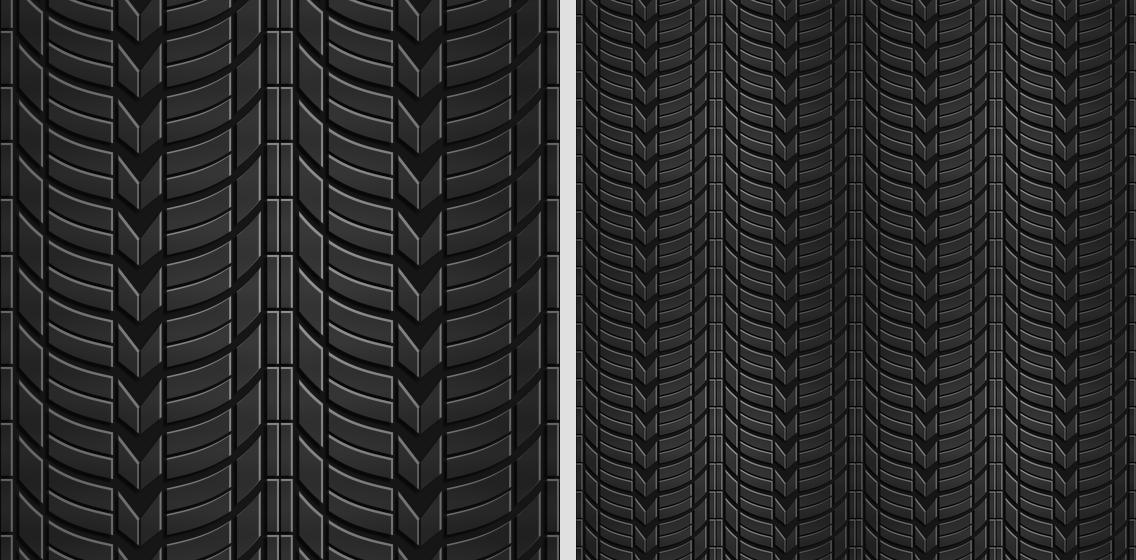
Left, the tile; right, the same tile 2 across and 2 down.
This pattern is drawn by a Shadertoy shader. Its source:

```glsl
// Tyre tread: two mirrored tread bands across, ten pitches down, of dark rubber.
// Blocks are signed distances between swept curves; sampling the same shape
// again toward the light gives the bright rims and the shadows in the grooves.

const float SIDE = 768.0;            // design units along the canvas
const float PITCH = SIDE / 10.0;     // one tread pitch, downward
const float BAND = SIDE / 2.0;       // one tread band, across

// Distance to the interval lo..hi, repeated once per pitch
float pitchSpan(float v, float lo, float hi) {
    float middle = 0.5 * (lo + hi);
    return abs(mod(v - middle + 0.5 * PITCH, PITCH) - 0.5 * PITCH) - 0.5 * (hi - lo);
}

float span(float v, float lo, float hi) {
    return abs(v - 0.5 * (lo + hi)) - 0.5 * (hi - lo);
}

// Signed distance to the raised blocks, y pointing down
float treadDistance(vec2 p) {
    float m = abs(mod(p.x, BAND) - 0.5 * BAND);   // mirrored about the chevron

    // Central chevron
    float v = p.y - 21.0 + 1.3 * m;
    float chevron = max(span(m, 0.9, 29.5), pitchSpan(v, 0.0, 37.0 + 0.5 * m) / 1.6);

    // Swept curve shared by the ribbed blocks and the shoulder
    float t = m - 37.0;
    float slope = 0.217 + 6.3e-5 * t * t;
    float steep = sqrt(1.0 + slope * slope);
    v = p.y - 55.4 + 0.217 * t + 2.1e-5 * t * t * t;
    float ribs = min(pitchSpan(v, 0.0, 31.0), pitchSpan(v, 35.5, 64.0));
    ribs = max(span(m, 37.0, 125.0), ribs / steep);
    float shoulder = max(span(m, 133.0, 165.5), pitchSpan(v, 0.0, 60.0) / steep);

    // Narrow straight rib where two bands meet
    float rib = max(span(m, 174.5, 190.6), pitchSpan(p.y, 42.5, 42.5 + PITCH - 4.5));

    return min(min(chevron, ribs), min(shoulder, rib));
}

float coverage(vec2 p, float blur) {
    return 1.0 - smoothstep(-blur, blur, treadDistance(p));
}

void mainImage(out vec4 fragColor, in vec2 fragCoord) {
    vec2 uv = fragCoord / iResolution.xy;
    vec2 p = SIDE * vec2(uv.x, 1.0 - uv.y);
    float blur = 0.7 * SIDE / min(iResolution.x, iResolution.y);

    // Soft wrapping glow, strongest at the canvas centre
    vec2 wave = 0.5 - 0.5 * cos(6.28318 * uv);
    float glow = 0.6 * wave.x + 0.2 * wave.y + 0.2 * wave.x * wave.y;

    // Light from the upper right
    vec2 light = vec2(1.0, -1.0);
    float block = coverage(p, blur);
    float rim = block * (1.0 - coverage(p + 2.7 * light, blur));
    float shadow = coverage(p + 4.5 * light, 1.5 + blur);

    // Groove floor, block faces and bright rims
    float groove = mix(0.085, 0.03, shadow);
    float face = mix(0.135, 0.215, glow);
    face += 0.012 * sin(6.28318 * (p.y / PITCH + 0.2));
    float shade = mix(groove, face, block);
    shade = mix(shade, mix(0.40, 0.60, glow), 0.95 * rim);

    fragColor = vec4(shade * vec3(1.0, 0.995, 1.0), 1.0);
}
```
